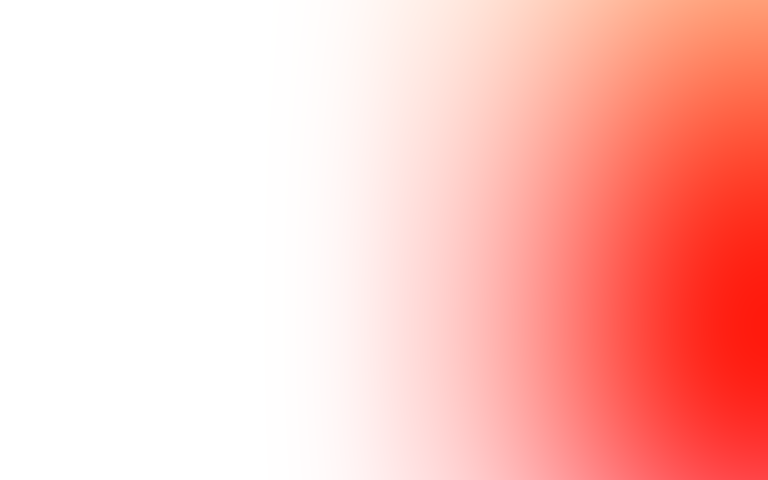
Reproduce this background procedurally as a Shadertoy shader.

```glsl
// A soft red glow on white, centred low on the right edge.
// A bell-shaped falloff runs to the left; separate vertical bells for green
// and blue turn the glow orange towards the top and pink towards the bottom.

float bell(float offset, float width) {
    float t = offset / width;
    return exp(-t * t);
}

void mainImage(out vec4 fragColor, in vec2 fragCoord) {
    // Offsets from the glow centre, in canvas heights
    float left = (iResolution.x - fragCoord.x) / iResolution.y;
    float rise = fragCoord.y / iResolution.y - 0.32;

    // Sideways falloff, eased to pure white at its far end
    float glow = bell(left, 0.54) * smoothstep(1.12, 0.74, left);

    // Vertical reach of the green and blue absorption
    vec2 reach = rise > 0.0 ? vec2(0.73, 0.89) : vec2(0.70, 0.61);
    vec2 absorbed = vec2(0.90, 0.95) * glow
                  * vec2(bell(rise, reach.x), bell(rise, reach.y));

    fragColor = vec4(1.0, 1.0 - absorbed, 1.0);
}
```
